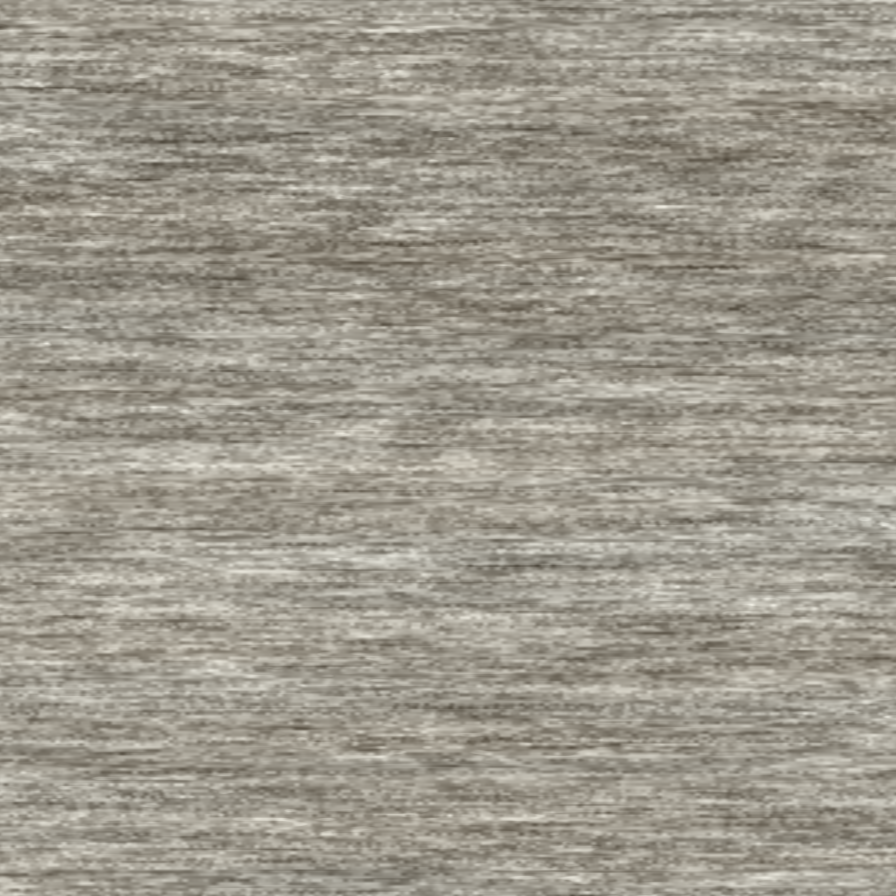
Reproduce this texture procedurally as a Shadertoy shader.

```glsl
const vec3 MID_TONE = vec3(0.627, 0.609, 0.563);
const vec3 TONE_SCALE = vec3(0.99, 1.02, 1.03);
const vec3 WARM_SHIFT = vec3(0.009, 0.0, -0.008);

// Cells per canvas: along the fibres, across the fibres
const vec2 BAND_FREQ = vec2(1.0, 12.0);
const vec2 STREAK_FREQ = vec2(2.2, 48.0);
const vec2 FIBRE_FREQ = vec2(8.0, 125.0);
const vec2 THREAD_FREQ = vec2(20.0, 235.0);
const vec2 GRAIN_FREQ = vec2(130.0, 290.0);
const vec2 GROOVE_FREQ = vec2(8.0, 215.0);
const vec2 FLECK_FREQ = vec2(42.0, 200.0);

const float BAND_AMP = 0.08;
const float STREAK_AMP = 0.085;
const float FIBRE_AMP = 0.14;
const float THREAD_AMP = 0.22;
const float GRAIN_AMP = 0.215;
const float GROOVE_DEPTH = 0.08;
const float FLECK_HEIGHT = 0.12;

const float PALE_BAND_Y = 0.44;
const float PALE_BAND_WIDTH = 0.075;
const float PALE_BAND_AMP = 0.04;
const float WAVE_HEIGHT = 0.003;

float hash(vec2 cell, float seed) {
    uvec2 q = uvec2(ivec2(cell) + 4096);
    uint h = q.x * 1597u ^ q.y * 51749u ^ uint(seed) * 7919u;
    h = (h ^ (h >> 15u)) * 73244475u;
    h = (h ^ (h >> 13u)) * 73244475u;
    h ^= h >> 16u;
    return float(h & 65535u) / 65535.0;
}

float noise(vec2 p, float seed) {
    vec2 cell = floor(p);
    vec2 f = fract(p);
    vec2 w = f * f * (3.0 - 2.0 * f);
    float low = mix(hash(cell, seed), hash(cell + vec2(1, 0), seed), w.x);
    float high = mix(hash(cell + vec2(0, 1), seed), hash(cell + vec2(1, 1), seed), w.x);
    return mix(low, high, w.y);
}

// One row of noise with its own offset and cell length
float fibreRow(float x, float row, float seed) {
    float stretch = mix(0.6, 1.5, hash(vec2(row, 5), seed));
    return noise(vec2(x * stretch + 9.0 * hash(vec2(row, 3), seed), row), seed);
}

// Noise centred on zero, stretched along the rows
float fibres(vec2 p, vec2 freq, float seed) {
    vec2 q = p * freq;
    float row = floor(q.y);
    float blend = smoothstep(0.0, 1.0, fract(q.y));
    return mix(fibreRow(q.x, row, seed), fibreRow(q.x, row + 1.0, seed), blend) - 0.5;
}

void mainImage(out vec4 fragColor, in vec2 fragCoord) {
    vec2 uv = fragCoord / iResolution.xy;

    // Slight drift keeps the fibres from being ruler straight
    vec2 p = uv;
    p.y += WAVE_HEIGHT * (noise(uv * vec2(2.5, 5.0), 1.0) - 0.5);
    p.y += 0.4 * WAVE_HEIGHT * (noise(uv * vec2(18.0, 26.0), 2.0) - 0.5);

    // Layered fibres, from broad bands to fine grain
    float tone = BAND_AMP * fibres(p, BAND_FREQ, 3.0);
    tone += STREAK_AMP * fibres(p, STREAK_FREQ, 4.0);
    tone += FIBRE_AMP * fibres(p, FIBRE_FREQ, 5.0);
    tone += THREAD_AMP * fibres(p, THREAD_FREQ, 6.0);
    tone += GRAIN_AMP * fibres(uv, GRAIN_FREQ, 7.0);

    // Pale band across the middle
    float offset = (uv.y - PALE_BAND_Y) / PALE_BAND_WIDTH;
    tone += PALE_BAND_AMP * (exp(-offset * offset) - 0.13);

    // Thin dark grooves and short pale flecks gathered in patches
    float groove = smoothstep(0.22, 0.44, fibres(p, GROOVE_FREQ, 8.0));
    float patches = smoothstep(0.45, 0.8, noise(p * vec2(5.0, 24.0), 9.0));
    float fleck = smoothstep(0.10, 0.40, fibres(p, FLECK_FREQ, 10.0));
    tone += FLECK_HEIGHT * fleck * patches - GROOVE_DEPTH * groove;

    // Drift between brownish and greenish grey
    float warmth = noise(p * vec2(2.0, 14.0), 11.0) + fibres(p, STREAK_FREQ, 12.0) - 0.5;
    vec3 colour = MID_TONE + TONE_SCALE * tone + WARM_SHIFT * warmth;

    fragColor = vec4(clamp(colour, 0.0, 1.0), 1.0);
}
```
